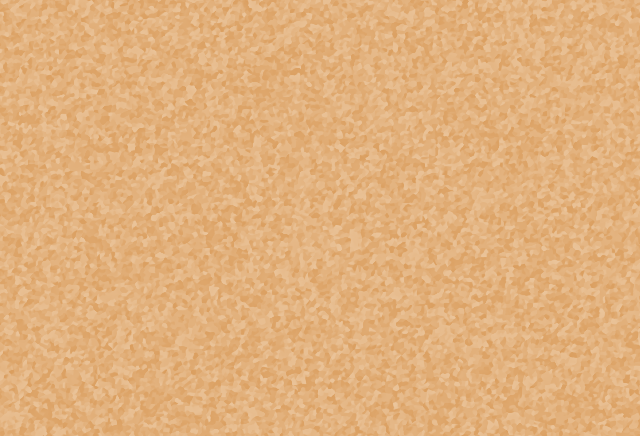
Reproduce this texture procedurally as a WebGL 2 fragment shader.

```glsl
#version 300 es
precision highp float;

uniform vec2 u_resolution;
out vec4 fragColor;

const float CHIPS_PER_HEIGHT = 112.0;
const float TONE_STEP = 0.27;
const vec3 SAND = vec3(0.888, 0.695, 0.489);
const vec3 TONE_RANGE = vec3(0.050, 0.120, 0.190);

// Integer hash giving three values in 0..1 for a lattice cell.
vec3 hash3(ivec2 cell, uint seed) {
    uvec3 v = uvec3(uvec2(cell + 4096), seed) * 1664525u + 1013904223u;
    v.x += v.y * v.z;
    v.y += v.z * v.x;
    v.z += v.x * v.y;
    v ^= v >> 16u;
    v.x += v.y * v.z;
    v.y += v.z * v.x;
    v.z += v.x * v.y;
    return vec3(v >> 8u) / 16777216.0;
}

// Smooth value noise in -1..1.
float valueNoise(vec2 p, uint seed) {
    ivec2 cell = ivec2(floor(p));
    vec2 f = fract(p);
    f = f * f * (3.0 - 2.0 * f);
    float low = mix(hash3(cell, seed).x, hash3(cell + ivec2(1, 0), seed).x, f.x);
    float high = mix(hash3(cell + ivec2(0, 1), seed).x, hash3(cell + ivec2(1, 1), seed).x, f.x);
    return mix(low, high, f.y) * 2.0 - 1.0;
}

// Squared distance to a chip stretched along the given angle.
float chipDistance(vec2 offset, float angle, float stretch) {
    vec2 axis = vec2(cos(angle), sin(angle));
    float along = dot(offset, axis) / stretch;
    float across = dot(offset, vec2(-axis.y, axis.x)) * stretch;
    return along * along + across * across;
}

// Pulls a tone towards evenly spaced levels so that neighbours merge.
float settleTone(float tone, float spacing) {
    float level = clamp(round(tone / spacing), -2.0, 2.0) * spacing;
    return mix(tone, level, 0.8);
}

// Tone of one chip: small clusters plus individual variation.
float chipTone(vec2 center, float variation) {
    float tone = 0.60 * valueNoise(center * 0.62, 7u) + 0.48 * (variation * 2.0 - 1.0);
    return settleTone(tone, TONE_STEP);
}

// Flat angular chips with narrow soft borders, evened out over wider areas.
float chipField(vec2 p, float sharpness, float evenness) {
    ivec2 home = ivec2(floor(p));
    vec2 chipSum = vec2(0.0);
    vec2 areaSum = vec2(0.0);
    for (int y = -2; y <= 2; y++) {
        for (int x = -2; x <= 2; x++) {
            ivec2 cell = home + ivec2(x, y);
            vec3 jitter = hash3(cell, 1u);
            vec3 traits = hash3(cell, 2u);
            vec2 center = vec2(cell) + jitter.xy;
            vec2 offset = p - center;
            float angle = 0.7 + (traits.x - 0.5) * 2.4;
            float stretch = mix(1.1, 1.45, traits.y);
            vec2 toneAndOne = vec2(chipTone(center, jitter.z), 1.0);
            chipSum += toneAndOne * exp(-sharpness * chipDistance(offset, angle, stretch));
            areaSum += toneAndOne * exp(-0.5 * dot(offset, offset));
        }
    }
    return chipSum.x / max(chipSum.y, 1e-20) - evenness * areaSum.x / areaSum.y;
}

void main() {
    vec2 p = gl_FragCoord.xy / u_resolution.y * CHIPS_PER_HEIGHT;

    // Gentle bending of chip outlines
    vec2 bend = vec2(valueNoise(p * 0.9, 11u), valueNoise(p * 0.9, 12u));
    float tone = chipField(p + 0.25 * bend, 8.5, 0.5);

    fragColor = vec4(SAND + TONE_RANGE * tone, 1.0);
}
```
